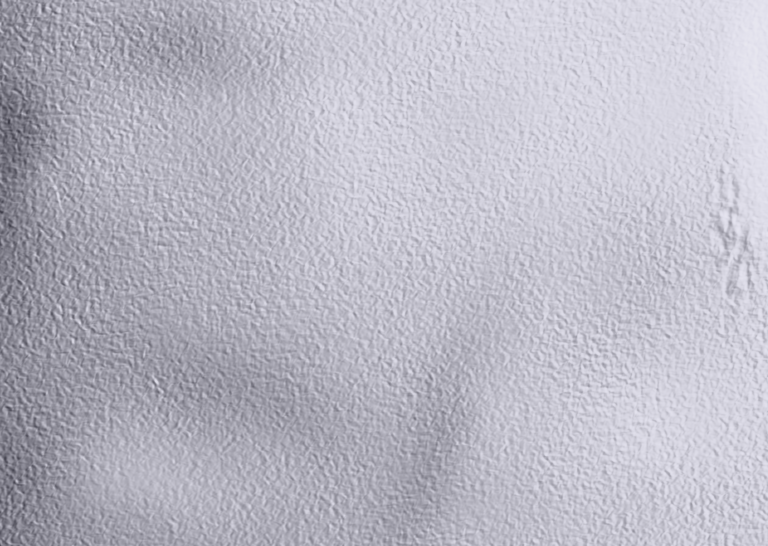
A Shadertoy shader for this texture:

```glsl
// Silvery leather: fine embossed grain under soft cloudy light, darker at the left.

const float GRAIN_FREQ = 112.0;   // pebbles per canvas height

// Integer hash: lattice point to a vector in -1..1
vec2 hash2(vec2 cell) {
    uvec2 q = uvec2(ivec2(cell) + 32768);
    q = q * 1664525u + 1013904223u;
    q.x += q.y * 1664525u;
    q.y += q.x * 1664525u;
    q ^= q >> 16u;
    q.x += q.y * 1664525u;
    q.y += q.x * 1664525u;
    q ^= q >> 16u;
    return vec2(q & 65535u) / 32767.5 - 1.0;
}

float gradientNoise(vec2 p) {
    vec2 i = floor(p), f = p - i;
    vec2 w = f * f * f * (f * (f * 6.0 - 15.0) + 10.0);
    vec2 e = vec2(1.0, 0.0);
    float a = dot(hash2(i), f);
    float b = dot(hash2(i + e.xy), f - e.xy);
    float c = dot(hash2(i + e.yx), f - e.yx);
    float d = dot(hash2(i + e.xx), f - e.xx);
    return mix(mix(a, b, w.x), mix(c, d, w.x), w.y);
}

float fbm(vec2 p, int octaves) {
    float sum = 0.0, amp = 1.0;
    for (int k = 0; k < octaves; k++) {
        sum += amp * gradientNoise(p);
        p = mat2(1.6, 1.2, -1.2, 1.6) * p + 17.3;
        amp *= 0.5;
    }
    return sum;
}

// Soft rotated elliptical patch, 1 at its centre
float patchAt(vec2 st, vec2 centre, vec2 radius, float angle) {
    vec2 d = st - centre;
    float c = cos(angle), s = sin(angle);
    d = vec2(c * d.x + s * d.y, c * d.y - s * d.x) / radius;
    return exp(-dot(d, d));
}

// Broad light and shade
float cloudLight(vec2 st, vec2 p) {
    vec2 q = st + 0.045 * vec2(fbm(p * 5.0, 3), fbm(p * 5.0 + 40.0, 3));
    float light = 0.575 + 0.42 * q.x - 0.14 * q.x * q.x + 0.11 * (q.y - 0.5);
    light -= 0.17 * patchAt(q, vec2(0.0, 0.74), vec2(0.05, 0.24), 0.0);
    light -= 0.06 * patchAt(q, vec2(0.0, 0.12), vec2(0.06, 0.22), 0.0);
    light -= 0.09 * patchAt(q, vec2(0.23, 0.91), vec2(0.10, 0.07), -0.3);
    light -= 0.07 * patchAt(q, vec2(0.34, 0.27), vec2(0.17, 0.08), -0.6);
    light -= 0.09 * patchAt(q, vec2(0.57, 0.20), vec2(0.28, 0.05), 1.27);
    light -= 0.06 * patchAt(q, vec2(0.83, 0.53), vec2(0.10, 0.17), 0.0);
    light += 0.11 * patchAt(q, vec2(0.19, 0.13), vec2(0.16, 0.11), -0.3);
    light += 0.07 * patchAt(q, vec2(0.46, 0.73), vec2(0.10, 0.19), 0.0);
    light += 0.05 * patchAt(q, vec2(0.16, 0.72), vec2(0.10, 0.18), 0.4);
    light += 0.04 * patchAt(q, vec2(0.85, 0.21), vec2(0.12, 0.09), 0.0);
    light += 0.14 * patchAt(q, vec2(1.0, 0.85), vec2(0.035, 0.25), 0.0);
    return light + 0.035 * fbm(p * 3.5 + 9.0, 4);
}

// Height of the embossed skin, in grain cells
float skinHeight(vec2 g) {
    g += 0.5 * vec2(gradientNoise(g * 0.6 + 5.0), gradientNoise(g * 0.6 + 71.0));
    return gradientNoise(g) + 0.28 * gradientNoise(g * 1.8 + 31.0)
         + 0.55 * gradientNoise(g * 0.5 + 57.0);
}

// Slope towards the light, per unit of reach
float relief(vec2 g, vec2 lightDir, float reach) {
    vec2 d = lightDir * reach;
    return skinHeight(g - d) - skinHeight(g + d);
}

// Thin bright scratch that tapers at both ends
float scratch(vec2 p, vec2 a, vec2 b, float width) {
    vec2 ab = b - a;
    float t = clamp(dot(p - a, ab) / dot(ab, ab), 0.0, 1.0);
    float dist = length(p - a - ab * t);
    return (1.0 - smoothstep(0.0, width, dist)) * sqrt(t * (1.0 - t)) * 2.0;
}

// Cool silver with soft highlights
vec3 silver(float light) {
    float over = max(light - 0.80, 0.0);
    light -= over * over / (over + 0.16);
    float coolness = 0.042 * (1.0 - smoothstep(0.88, 0.96, light));
    return vec3(light, light - 0.1 * coolness, light + coolness);
}

void mainImage(out vec4 fragColor, in vec2 fragCoord) {
    vec2 st = fragCoord / iResolution.xy;
    vec2 p = fragCoord / iResolution.y;
    float light = cloudLight(st, p);

    // Fine grain, rougher in the shade and in patches; its slant drifts
    float slant = 0.45 + 0.9 * fbm(p * 3.0 + 61.0, 2);
    float rough = 0.21 + 0.13 * fbm(p * 6.0 + 23.0, 3);
    rough += 0.08 * (1.0 - smoothstep(0.03, 0.35, st.x));
    rough -= 0.09 * patchAt(st, vec2(0.19, 0.13), vec2(0.15, 0.12), -0.3);
    rough -= 0.06 * patchAt(st, vec2(0.85, 0.85), vec2(0.25, 0.25), 0.0);
    light += rough * relief(p * GRAIN_FREQ, vec2(cos(slant), sin(slant)), 0.24);

    // Coarse upright wrinkles near the right edge
    float fold = patchAt(st, vec2(0.955, 0.56), vec2(0.025, 0.13), 0.1);
    light += fold * (0.45 * relief(p * vec2(58.0, 30.0), vec2(0.94, 0.34), 0.28) - 0.05);

    // Worn crease on the left
    vec2 bent = p + 0.012 * vec2(gradientNoise(p * 25.0), gradientNoise(p * 25.0 + 8.0));
    light += 0.16 * scratch(bent, vec2(0.06, 0.73), vec2(0.13, 0.59), 0.005);

    fragColor = vec4(clamp(silver(light), 0.0, 1.0), 1.0);
}
```
